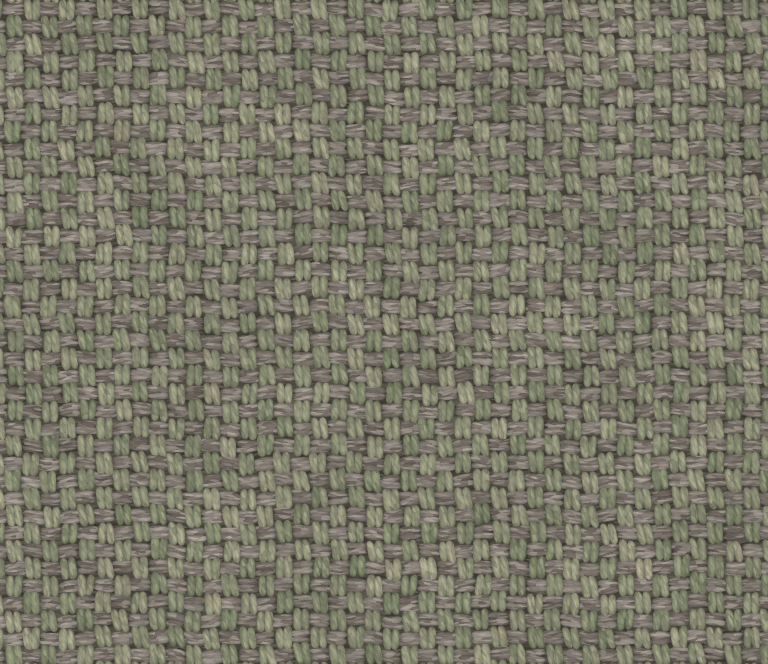
Reproduce this texture procedurally as a Shadertoy shader.

```glsl
const vec2 CELLS = vec2(42.7, 38.0);      // weave cells across and up
const vec2 PHASE = vec2(0.7, 0.0);        // shift of the grid, in cells
const vec2 WARP_HALF = vec2(0.25, 0.66);  // strand half width, half length
const vec2 WEFT_HALF = vec2(0.23, 0.62);
const float WARP_SPACING = 0.43;          // distance between paired strands
const float WEFT_SPACING = 0.34;
const float WARP_LIFT = 0.16;             // warp bulges above the weft
const float JITTER = 0.13;
const float SLANT = 0.22;
const vec3 WARP_GREEN = vec3(0.46, 0.49, 0.39);
const vec3 WARP_PALE = vec3(0.60, 0.59, 0.50);
const vec3 WEFT_DARK = vec3(0.35, 0.32, 0.295);
const vec3 WEFT_PALE = vec3(0.64, 0.61, 0.575);
const vec3 GAP = vec3(0.30, 0.285, 0.25);

vec2 hash2(vec2 p) {
    vec2 s = vec2(dot(p, vec2(127.1, 311.7)), dot(p, vec2(269.5, 183.3)));
    return fract(sin(s) * 43758.55);
}

// Cellular noise: x = distance to the nearest point, y = its random value
vec2 cellular(vec2 p) {
    vec2 home = floor(p);
    vec2 best = vec2(9.0, 0.0);
    for (int j = -1; j <= 1; j++)
    for (int i = -1; i <= 1; i++) {
        vec2 id = home + vec2(i, j);
        vec2 rnd = hash2(id);
        float d = length(id + rnd - p);
        if (d < best.x) best = vec2(d, fract(rnd.x * 7.3 + rnd.y * 3.1));
    }
    return best;
}

vec3 weave(vec2 p, float pixel) {
    // Fibre streaks running along each yarn direction
    vec2 weftFibre = cellular(vec2(p.x * 1.9, p.y * 8.0 + 0.5 * sin(p.x * 2.3)));
    vec2 warpFibre = cellular(vec2(p.x * 6.5 + p.y * 2.2, p.y * 2.4) + 31.0);

    vec2 home = floor(p);
    vec3 color = GAP * (0.75 + 0.5 * weftFibre.y);
    float top = -1.0;

    for (int j = -1; j <= 1; j++)
    for (int i = -1; i <= 1; i++) {
        vec2 id = home + vec2(i, j);
        bool isWarp = mod(id.x + id.y, 2.0) > 0.5;
        vec2 rnd = hash2(id + 5.0);
        vec2 q = p - id - 0.5 + JITTER * (rnd - 0.5);
        if (!isWarp) q = q.yx;
        vec2 halfSize = isWarp ? WARP_HALF : WEFT_HALF;
        float spacing = isWarp ? WARP_SPACING : WEFT_SPACING;

        // Each crossing shows two plump parallel strands
        for (int k = 0; k < 2; k++) {
            vec2 strandRnd = hash2(id * 2.0 + float(k) * 17.3);
            float lean = SLANT * (strandRnd.x - 0.5) + (isWarp ? 0.06 : 0.0);
            vec2 e = vec2(q.x - (float(k) - 0.5) * spacing + lean * q.y, q.y);
            e = abs(e / (halfSize * (0.92 + 0.16 * strandRnd.y)));
            float height = 1.0 - e.x * e.x - pow(e.y, 3.5);
            float edge = pixel / halfSize.x;
            float z = height + (isWarp ? WARP_LIFT : 0.0);
            if (height < -edge || z < top) continue;

            // Yarn colour, then rounded shading
            float tone = 0.6 * rnd.y + 0.4 * strandRnd.x;
            vec3 yarn = isWarp
                ? mix(WARP_GREEN, WARP_PALE, tone) * (0.88 + 0.24 * warpFibre.y)
                : mix(WEFT_DARK, WEFT_PALE, 0.75 * weftFibre.y + 0.25 * tone);
            float fibre = isWarp ? warpFibre.x : weftFibre.x;
            yarn *= 1.05 - 0.16 * fibre;
            yarn *= mix(0.64, 1.08, sqrt(max(height, 0.0)));
            color = mix(color, yarn, smoothstep(-edge, edge, height));
            top = z;
        }
    }
    return color;
}

void mainImage(out vec4 fragColor, in vec2 fragCoord) {
    float pixel = CELLS.y / iResolution.y;
    vec3 color = vec3(0.0);

    // Four samples per pixel
    for (int s = 0; s < 4; s++) {
        vec2 offset = vec2(s % 2, s / 2) * 0.5 - 0.25;
        vec2 p = (fragCoord + offset) / iResolution.xy * CELLS + PHASE;
        p.x += 0.05 * sin(p.y * 0.7) + 0.04 * sin(p.y * 1.9 + p.x * 0.3);
        p.y += 0.05 * sin(p.x * 0.6) + 0.04 * sin(p.x * 1.7 + p.y * 0.2);
        color += 0.25 * weave(p, pixel);
    }

    // Faint unevenness of the cloth
    vec2 uv = fragCoord / iResolution.xy;
    color *= 1.0 + 0.02 * sin(uv.x * 23.0 + 2.0 * sin(uv.y * 9.0))
                 + 0.015 * sin(uv.y * 31.0 + uv.x * 5.0);
    fragColor = vec4(color, 1.0);
}
```
